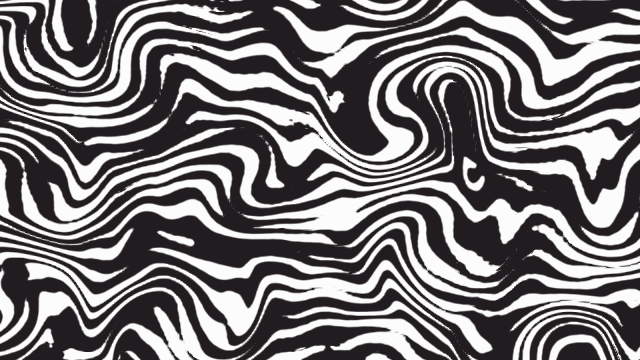
This pattern is drawn by a Shadertoy shader. Its source:

```glsl
const vec3  INK           = vec3(0.13, 0.11, 0.12);
const vec3  PAPER         = vec3(0.99);
const float TAU           = 6.2831853;
const float STRIPES       = 18.5;    // stripes per canvas height
const float INK_BIAS      = 0.20;    // higher gives more ink
const float EDGE          = 0.0031;  // half width of a soft edge
const float EDDY_CELL     = 0.36;    // spacing of the eddies
const float EDDY_RADIUS   = 0.27;
const float EDDY_TURN     = 2.5;     // strongest rotation, radians
const float SWELL         = 0.2;     // broad bending
const float RIPPLE        = 0.062;   // short waves along the stripes
const float PHASE_DRIFT   = 2.6;
const float STRAND_BREAK  = 2.7;     // tapers, merges and loose ends
const float FRAY          = 0.42;    // rough brush edges
const float SCRATCH       = 1.0;     // dry streaks in the paper areas

vec2 hash2(vec2 p) {
    vec3 h = fract(p.xyx * vec3(0.1031, 0.1030, 0.0973));
    h += dot(h, h.yzx + 33.33);
    return fract((h.xx + h.yz) * h.zy);
}

float cornerSlope(vec2 cell, vec2 offset) {
    float a = TAU * hash2(cell).x;
    return dot(vec2(cos(a), sin(a)), offset);
}

float gradientNoise(vec2 p) {
    vec2 i = floor(p), f = fract(p);
    vec2 u = f * f * f * (f * (f * 6.0 - 15.0) + 10.0);
    vec2 e = vec2(1.0, 0.0);
    float low  = mix(cornerSlope(i, f), cornerSlope(i + e, f - e), u.x);
    float high = mix(cornerSlope(i + e.yx, f - e.yx), cornerSlope(i + 1.0, f - 1.0), u.x);
    return mix(low, high, u.y);
}

// Rotates the plane around scattered centres, fading out with distance.
vec2 eddies(vec2 p) {
    vec2 home = floor(p / EDDY_CELL);
    vec2 shift = vec2(0.0);
    for (int y = -1; y <= 1; y++)
    for (int x = -1; x <= 1; x++) {
        vec2 cell = home + vec2(x, y);
        vec2 centre = (cell + 0.15 + 0.7 * hash2(cell + 17.0)) * EDDY_CELL;
        vec2 d = p - centre;
        float fade = max(0.0, 1.0 - dot(d, d) / (EDDY_RADIUS * EDDY_RADIUS));
        float turn = EDDY_TURN * (2.0 * hash2(cell + 71.0).x - 1.0) * fade * fade;
        float c = cos(turn), s = sin(turn);
        shift += mat2(c, s, -s, c) * d - d;
    }
    return p + shift;
}

// Positive on paper, negative on ink.
float stripeField(vec2 p) {
    vec2 q = eddies(p);
    q.y += SWELL * gradientNoise(q * vec2(1.5, 1.3) + 5.3);
    q.y += RIPPLE * gradientNoise(q * vec2(6.5, 3.6) + 31.7);

    float phase = TAU * STRIPES * q.y + PHASE_DRIFT * gradientNoise(q * vec2(4.5, 7.0) + 11.2);
    float field = cos(phase) - INK_BIAS;
    field += STRAND_BREAK * gradientNoise(q * vec2(5.5, 15.0) + 47.9);

    // Worn brush texture, confined to patches
    float worn = smoothstep(0.05, 0.4, gradientNoise(p * 3.2 + 83.1));
    field += FRAY * (0.4 + worn) * gradientNoise(p * vec2(50.0, 75.0));
    float streak = gradientNoise(q * vec2(16.0, 65.0) + 19.4);
    return field - SCRATCH * worn * smoothstep(0.15, 0.5, streak);
}

void mainImage(out vec4 fragColor, in vec2 fragCoord) {
    vec2 p = fragCoord / iResolution.y + 3.0;
    float field = stripeField(p);

    // Slope per canvas height keeps all edges equally sharp
    float slope = length(vec2(dFdx(field), dFdy(field))) * iResolution.y;
    float blur = EDGE * max(slope, 8.0);
    float paper = smoothstep(-blur, blur, field);
    fragColor = vec4(mix(INK, PAPER, paper), 1.0);
}
```
